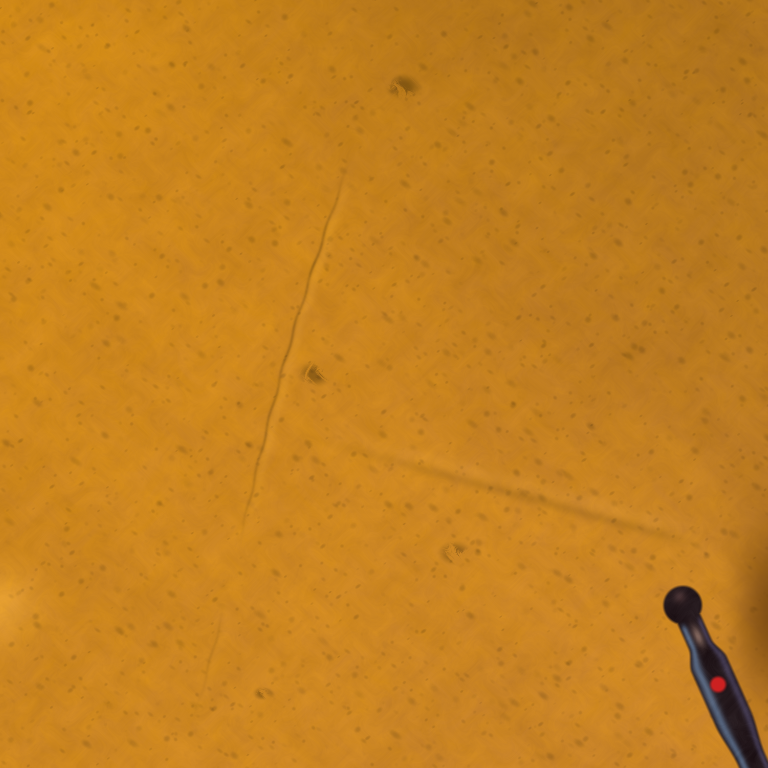
Give the GLSL for this texture, as a WebGL 1 fragment shader.

```glsl
precision highp float;
// Worn ochre sheet with faint creases, small stains and a dark pen in the corner.
// Mottling and grain are warped layered sines, specks are cellular noise,
// and the pen is a tapered profile measured along its own axis.
uniform vec2 u_resolution;

vec2 hash2(vec2 p) {
  return fract(sin(vec2(dot(p, vec2(127.1, 311.7)), dot(p, vec2(269.5, 183.3)))) * 4375.85);
}

// Rotated, self-warped sine layers, roughly -1 to 1
float mottle(vec2 p) {
  float sum = 0.0, amp = 0.6;
  for (int i = 0; i < 6; i++) {
    p += 0.75 * sin(p.yx * 1.3 + vec2(1.7, 4.1));
    sum += amp * sin(p.x) * sin(p.y + 0.6);
    p = mat2(0.8, 0.6, -0.6, 0.8) * p * 1.75 + 3.1;
    amp *= 0.72;
  }
  return sum;
}

// Scattered soft specks: one per cell, few of them strong
float specks(vec2 p, float rarity) {
  vec2 cell = floor(p);
  float ink = 0.0;
  for (int j = -1; j <= 1; j++) {
    for (int i = -1; i <= 1; i++) {
      vec2 id = cell + vec2(float(i), float(j));
      vec2 rnd = hash2(id);
      vec2 d = p - id - hash2(id + 17.0);
      d.x += d.y * (rnd.x - 0.5) * 1.6;
      float strength = smoothstep(rarity, 1.0, rnd.y);
      ink = max(ink, strength * (1.0 - smoothstep(0.04, 0.16 + 0.22 * rnd.x, length(d))));
    }
  }
  return ink;
}

// Soft irregular stain around a point
float stain(vec2 uv, vec2 center, float radius, float grain) {
  float d = length((uv - center) * vec2(0.8, 1.1)) / radius;
  return (1.0 - smoothstep(0.2, 1.0, d)) * smoothstep(-0.5, 0.5, grain);
}

// x: signed distance across a segment, y: position along it
vec2 along(vec2 uv, vec2 a, vec2 b) {
  vec2 ab = b - a;
  float len = length(ab);
  vec2 dir = ab / len;
  return vec2(dot(uv - a, vec2(-dir.y, dir.x)), dot(uv - a, dir) / len);
}

float bump(float x, float width) {
  return exp(-x * x / (width * width));
}

vec3 sheet(vec2 uv) {
  float broad = mottle(uv * 5.0 + 2.0);
  float patches = mottle(uv * vec2(19.0, 23.0) + 8.0);
  float grain = mottle(uv * 85.0);

  float tone = 0.56 + 0.18 * broad + 0.17 * patches + 0.19 * grain;
  tone -= 0.25 * bump(length(uv - vec2(0.62, 0.55)), 0.22);
  vec3 color = mix(vec3(0.75, 0.485, 0.125), vec3(0.845, 0.56, 0.125), clamp(tone, -0.4, 1.3));
  color.b += 0.018 * mottle(uv * 60.0 + 31.0) + 0.03 * (uv.x - uv.y);

  // Uneven light: dim upper right, pale lower left edge
  color *= 1.0 - 0.13 * smoothstep(0.9, 1.9, uv.x + uv.y);
  color += vec3(0.09, 0.09, 0.07) * bump(length(uv - vec2(0.0, 0.21)), 0.045);

  // Specks and stains
  color *= 1.0 - 0.13 * specks(uv * 42.0, 0.55) - 0.1 * specks(uv * 75.0 + 9.0, 0.6);
  float spots = stain(uv, vec2(0.525, 0.887), 0.022, grain)
              + stain(uv, vec2(0.41, 0.513), 0.022, grain)
              + stain(uv, vec2(0.592, 0.28), 0.02, grain)
              + stain(uv, vec2(0.342, 0.097), 0.011, grain + 0.4);
  color *= 1.0 - 0.3 * spots;

  // Steep crease: thin dark line with a pale right side, fading downward
  vec2 steep = along(uv, vec2(0.449, 0.785), vec2(0.313, 0.316));
  steep.x += 0.008 * sin(steep.y * 3.14) - 0.004 + 0.0012 * sin(steep.y * 47.0);
  float fade = smoothstep(-0.05, 0.2, steep.y) * (1.0 - smoothstep(0.8, 1.08, steep.y));
  fade += 0.35 * smoothstep(1.2, 1.3, steep.y) * (1.0 - smoothstep(1.35, 1.6, steep.y));
  color *= 1.0 - fade * (0.17 + 0.07 * patches) * bump(steep.x, 0.0022);
  color += fade * vec3(0.03, 0.03, 0.025) * bump(steep.x - 0.007, 0.006);

  // Shallow crease: wide fold, pale above and shaded below
  vec2 fold = along(uv, vec2(0.352, 0.447), vec2(0.898, 0.297));
  float reach = smoothstep(0.0, 0.5, fold.y) * (1.0 - smoothstep(0.9, 1.05, fold.y));
  color += reach * vec3(0.025, 0.025, 0.03) * bump(fold.x - 0.011, 0.012);
  color *= 1.0 - reach * 0.09 * bump(fold.x + 0.003, 0.007);
  return color;
}

void main() {
  vec2 uv = gl_FragCoord.xy / u_resolution;
  vec3 color = sheet(uv);

  // Shadow at the right edge
  float shade = smoothstep(0.93, 1.01, uv.x) * bump(uv.y - 0.2, 0.11);
  color = mix(color, vec3(0.4, 0.23, 0.05), 0.75 * shade);

  // Pen frame: t runs from the ball end, s crosses the barrel
  vec2 fromBall = uv - vec2(0.889, 0.212);
  float t = dot(fromBall, vec2(0.407, -0.913));
  float s = dot(fromBall, vec2(0.913, 0.407));
  float halfWidth = 0.016 + 0.009 * smoothstep(0.055, 0.085, t) - 0.006 * smoothstep(0.16, 0.22, t);
  float ball = length(fromBall) - 0.025;
  float barrel = max(abs(s) - halfWidth, -t);
  float across = s / halfWidth;

  vec3 pen = vec3(0.13, 0.085, 0.1) + 0.025 * mottle(uv * 70.0);
  float onBarrel = smoothstep(0.018, 0.032, t);
  pen += onBarrel * vec3(0.2, 0.3, 0.38) * bump(across + 0.65, 0.25);
  pen += vec3(0.36, 0.3, 0.25) * bump(across - 0.1, 0.35) * bump(t - 0.045, 0.014);
  pen += onBarrel * vec3(0.12, 0.13, 0.2) * bump(across - 0.75, 0.2);
  pen += vec3(0.14, 0.1, 0.09) * bump(length(fromBall - vec2(-0.004, 0.011)), 0.008);
  float redDot = length(vec2(s, t - 0.113));
  pen = mix(pen, vec3(0.8, 0.13, 0.13), 1.0 - smoothstep(0.007, 0.013, redDot));

  float penMask = 1.0 - smoothstep(-0.0025, 0.0025, min(ball, barrel));
  gl_FragColor = vec4(mix(color, pen, penMask), 1.0);
}
```
